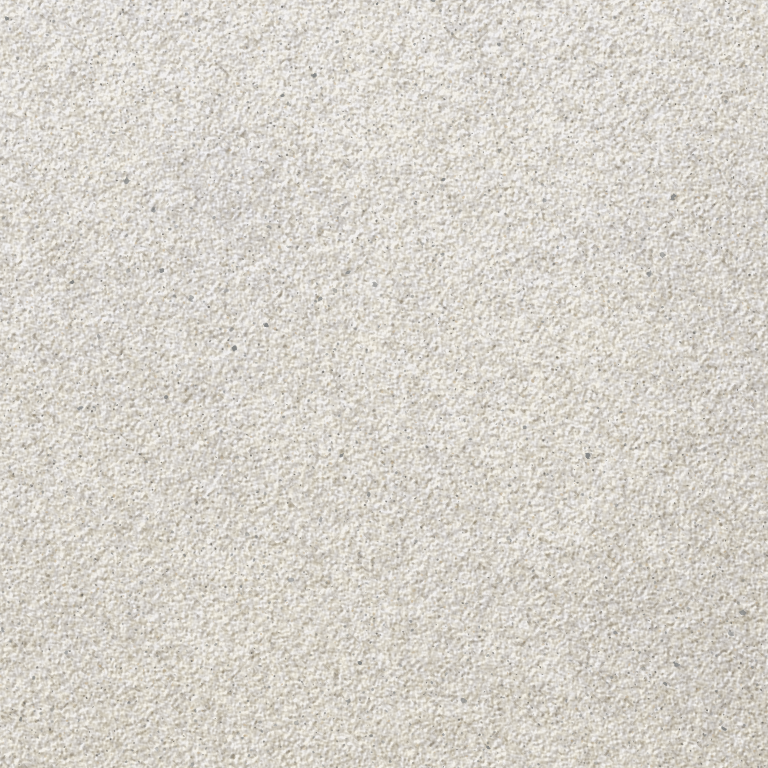
A WebGL 1 fragment shader for this texture:

```glsl
precision highp float;
// Pale fine-grained sandstone: layered value noise forms a sandy relief lit
// from the upper left, coloured along a warm white ramp, with tiny pits, faint
// stains and scattered grey, dark and tan mineral specks.
uniform vec2 u_resolution;

// Colours
const vec3 SHADOW_COLOR = vec3(0.67, 0.64, 0.59);
const vec3 LIGHT_COLOR = vec3(0.93, 0.92, 0.90);
const vec3 DARK_SPECK = vec3(0.40, 0.39, 0.37);
const vec3 GREY_SPECK = vec3(0.47, 0.48, 0.48);
const vec3 TAN_SPECK = vec3(0.76, 0.67, 0.53);
const vec3 WARM_SHIFT = vec3(0.006, 0.0, -0.024);

// Grain sizes, in features per canvas
const float GRAIN_FREQ = 235.0;
const float FINE_FREQ = 430.0;
const float ALBEDO_FREQ = 320.0;
const float PIT_FREQ = 210.0;
const float WARMTH_FREQ = 190.0;
const float MOTTLE_FREQ = 64.0;
const float STAIN_FREQ = 4.0;

// Lighting and contrast
const vec2 TO_LIGHT = vec2(-0.0021, 0.0023);
const float BASE_TONE = 0.73;
const float MAX_TONE = 1.08;
const float RELIEF = 0.95;
const float ALBEDO = 0.5;
const float PIT_DEPTH = 0.4;
const float MOTTLE = 0.22;
const float STAIN = 0.16;

float hash(vec2 p) {
  vec3 q = fract(vec3(p.xyx) * 0.1031);
  q += dot(q, q.yzx + 33.33);
  return fract((q.x + q.y) * q.z);
}

float noise(vec2 p) {
  vec2 cell = floor(p);
  vec2 f = fract(p);
  f = f * f * (3.0 - 2.0 * f);
  float low = mix(hash(cell), hash(cell + vec2(1.0, 0.0)), f.x);
  float high = mix(hash(cell + vec2(0.0, 1.0)), hash(cell + 1.0), f.x);
  return mix(low, high, f.y);
}

// Turns the lattice so that layers never line up with the canvas axes.
vec2 turn(vec2 p, float angle) {
  float c = cos(angle);
  float s = sin(angle);
  return vec2(c * p.x - s * p.y, s * p.x + c * p.y) + 7.0;
}

float height(vec2 p) {
  return 0.6 * noise(turn(p, 0.6) * GRAIN_FREQ)
       + 0.4 * noise(turn(p, 1.9) * FINE_FREQ);
}

float fbm(vec2 p) {
  float sum = 0.0;
  float weight = 0.5;
  for (int i = 0; i < 4; i++) {
    sum += weight * noise(p);
    p = turn(p, 0.8) * 2.03;
    weight *= 0.5;
  }
  return sum / 0.9375;
}

// Coverage of irregular specks, at most one per cell of a turned grid.
float specks(vec2 p, float freq, float share, float radius, float angle) {
  vec2 q = turn(p, angle) * freq;
  vec2 cell = floor(q);
  vec2 center = 0.3 + 0.4 * vec2(hash(cell + 11.3), hash(cell + 47.9));
  vec2 d = turn(fract(q) - center, 6.28 * hash(cell + 83.1)) - 7.0;
  d.y *= 1.0 + 0.6 * hash(cell + 29.7);
  float size = radius * mix(0.5, 1.0, hash(cell + 61.5));
  float wobble = (noise(p * 400.0) - 0.5) * size;
  float edge = max(0.0012, 0.7 / min(u_resolution.x, u_resolution.y)) * freq;
  float blob = 1.0 - smoothstep(size - edge, size + edge, length(d) + wobble);
  return blob * step(hash(cell + 5.2), share) * mix(0.35, 1.0, hash(cell + 97.4));
}

void main() {
  vec2 p = gl_FragCoord.xy / min(u_resolution.x, u_resolution.y);

  // Sandy surface tone
  float relief = height(p) - height(p + TO_LIGHT);
  float albedo = noise(turn(p, 2.7) * ALBEDO_FREQ) - 0.5;
  float pit = smoothstep(0.70, 0.95, noise(turn(p, 2.3) * PIT_FREQ));
  float mottle = noise(turn(p, 1.2) * MOTTLE_FREQ) - 0.5;
  float stain = fbm(turn(p, 0.4) * STAIN_FREQ) - 0.5;
  float tone = BASE_TONE + RELIEF * relief + ALBEDO * albedo
             - PIT_DEPTH * pit + MOTTLE * mottle + STAIN * stain;

  // Broad light falloff towards the bottom and the right edge
  tone += 0.12 * (p.y - 0.5) - 0.08 * smoothstep(0.7, 1.0, p.x);
  vec3 color = mix(SHADOW_COLOR, LIGHT_COLOR, clamp(tone, -0.3, MAX_TONE));

  // Warm and cool drift between grains and across the slab
  float warmth = 1.8 * (noise(turn(p, 0.2) * WARMTH_FREQ) - 0.5)
               + 0.6 * (0.5 - p.y) + stain;
  color += WARM_SHIFT * warmth;

  // Mineral specks, from common and tiny to rare and large
  color = mix(color, TAN_SPECK, 0.6 * specks(p, 100.0, 0.11, 0.20, 0.9));
  color = mix(color, GREY_SPECK, 0.65 * specks(p, 110.0, 0.14, 0.22, 0.5));
  color = mix(color, DARK_SPECK, 0.85 * specks(p, 145.0, 0.09, 0.20, 2.2));
  color = mix(color, GREY_SPECK, 0.9 * specks(p, 42.0, 0.045, 0.16, 1.4));

  gl_FragColor = vec4(color, 1.0);
}
```
